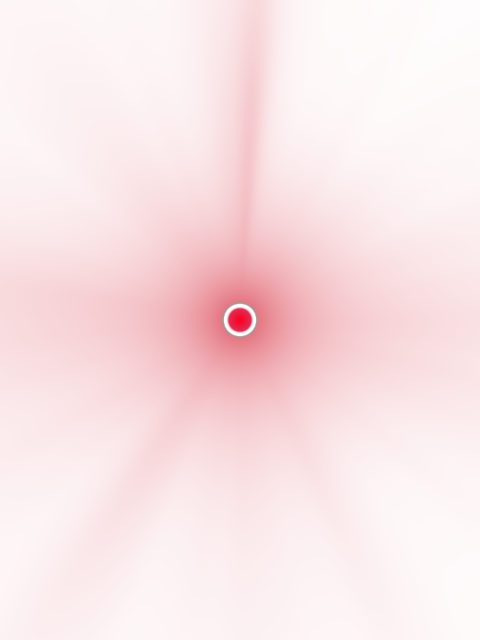
Write a Shadertoy shader that draws this background.

```glsl
const vec3 TINT_ABSORB = vec3(0.19, 1.0, 0.92);
const vec3 DISC_CENTRE = vec3(0.99, 0.00, 0.15);
const vec3 DISC_EDGE = vec3(0.87, 0.17, 0.31);
const vec3 RING_WHITE = vec3(1.0);
const vec3 HALO_GREY = vec3(0.66, 0.59, 0.59);

// Radii are fractions of the canvas height
const float DISC_RADIUS = 0.0190;
const float DISC_BLUR = 0.0024;
const float RING_RADIUS = 0.0253;
const float RING_BLUR = 0.0013;
const float HALO_RADIUS = 0.0262;
const float HALO_WIDTH = 0.0026;

const float CORE_STRENGTH = 0.48;
const float CORE_SIZE = 0.075;
const float GLOW_STRENGTH = 0.22;
const float GLOW_DECAY = 2.3;
const float RAY_FLOOR = 0.25;
const float RAY_START = 0.02;
const float RAY_FULL = 0.40;
const float STREAK_STRENGTH = 0.035;

// Each ray: direction in degrees, angular width, strength
const int RAY_COUNT = 9;
const vec3 RAYS[RAY_COUNT] = vec3[RAY_COUNT](
    vec3(87.0, 3.5, 0.80),
    vec3(90.0, 10.0, 1.05),
    vec3(125.0, 18.0, 0.40),
    vec3(176.0, 22.0, 1.25),
    vec3(-3.0, 28.0, 0.95),
    vec3(-150.0, 20.0, 0.45),
    vec3(-121.0, 9.0, 0.80),
    vec3(-90.0, 17.0, 0.50),
    vec3(-64.0, 9.0, 0.40));

float gaussian(float x, float width) {
    float t = x / width;
    return exp(-t * t);
}

float wrapDegrees(float angle) {
    return mod(angle + 180.0, 360.0) - 180.0;
}

// Layered sines with whole frequencies, so they close around the circle
float fineStreaks(float angle) {
    return sin(angle * 17.0 + 1.2) + 0.6 * sin(angle * 29.0 + 2.5)
         + 0.4 * sin(angle * 43.0);
}

float rayStrength(float angle) {
    float total = RAY_FLOOR + STREAK_STRENGTH * fineStreaks(angle);
    for (int i = 0; i < RAY_COUNT; i++) {
        float offset = wrapDegrees(degrees(angle) - RAYS[i].x);
        total += RAYS[i].z * gaussian(offset, RAYS[i].y);
    }
    return total;
}

// Pink glow: a round core that breaks into rays further out
vec3 glowColour(vec2 p, float r) {
    float angle = atan(p.y, p.x + (r < 1e-5 ? 1e-5 : 0.0));
    float rays = mix(1.0, rayStrength(angle), smoothstep(RAY_START, RAY_FULL, r));
    float depth = CORE_STRENGTH * exp(-r / CORE_SIZE)
                + GLOW_STRENGTH * exp(-r * GLOW_DECAY) * rays;
    return 1.0 - depth * TINT_ABSORB;
}

float softDisc(float r, float radius, float blur) {
    return 1.0 - smoothstep(radius - blur, radius + blur, r);
}

void mainImage(out vec4 fragColor, in vec2 fragCoord) {
    vec2 p = (fragCoord - 0.5 * iResolution.xy) / iResolution.y;
    float r = length(p);
    float pixel = 0.5 / iResolution.y;

    vec3 colour = glowColour(p, r);

    // Grey halo, white ring and red disc
    colour = mix(colour, HALO_GREY, 0.8 * gaussian(r - HALO_RADIUS, HALO_WIDTH));
    colour = mix(colour, RING_WHITE, softDisc(r, RING_RADIUS, max(RING_BLUR, pixel)));
    vec3 disc = mix(DISC_CENTRE, DISC_EDGE, smoothstep(0.0, DISC_RADIUS, r));
    colour = mix(colour, disc, softDisc(r, DISC_RADIUS, max(DISC_BLUR, pixel)));

    fragColor = vec4(clamp(colour, 0.0, 1.0), 1.0);
}
```
